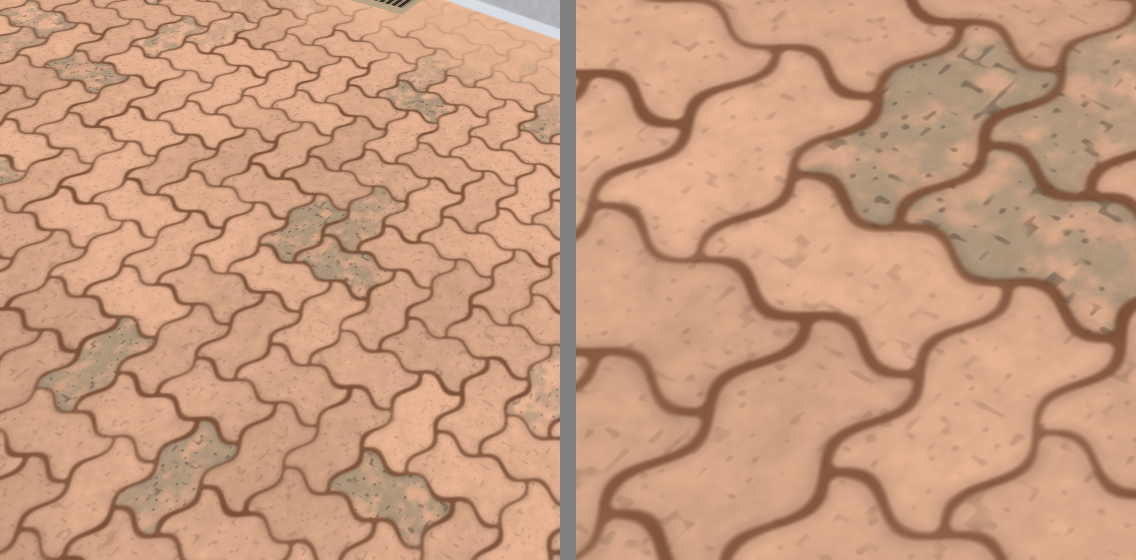
Left: the whole. Right: its middle third, enlarged.
Write a WebGL 1 fragment shader that draws this texture.

```glsl
precision highp float;
// Interlocking clay pavers in a herringbone bond, seen obliquely, with a curb and drain.
// A plane projection gives paving coordinates; sine-warped cells pair into 2 x 1 bricks,
// each tinted by a hash and weathered by layered noise.
uniform vec2 u_resolution;

const float TAU = 6.2831853;
const vec3 CLAY = vec3(0.905, 0.700, 0.575);
const vec3 TAN = vec3(0.790, 0.615, 0.500);
const vec3 WEATHERED = vec3(0.680, 0.585, 0.485);
const vec3 JOINT = vec3(0.470, 0.300, 0.205);
const vec3 SAND = vec3(0.915, 0.715, 0.580);
const vec3 CURB = vec3(0.850, 0.865, 0.890);
const vec3 ROAD = vec3(0.700, 0.700, 0.715);
const vec3 FRAME = vec3(0.720, 0.640, 0.530);
const vec3 DRAIN_DARK = vec3(0.220, 0.170, 0.140);

float hash(vec2 p) {
  vec3 q = fract(vec3(p.xyx) * 0.1031);
  q += dot(q, q.yzx + 33.33);
  return fract((q.x + q.y) * q.z);
}

float noise(vec2 p) {
  vec2 i = floor(p), f = fract(p);
  f = f * f * (3.0 - 2.0 * f);
  return mix(mix(hash(i), hash(i + vec2(1.0, 0.0)), f.x),
             mix(hash(i + vec2(0.0, 1.0)), hash(i + vec2(1.0)), f.x), f.y);
}

float fbm(vec2 p) {
  float sum = 0.0, weight = 0.5;
  for (int i = 0; i < 4; i++) {
    sum += weight * noise(p);
    p = mat2(1.6, 1.2, -1.2, 1.6) * p + 7.3;
    weight *= 0.5;
  }
  return sum / 0.9375;
}

float cross2(vec2 a, vec2 b) { return a.x * b.y - a.y * b.x; }

float roundedBox(vec2 p, vec2 halfSize, float radius) {
  vec2 q = abs(p) - halfSize + radius;
  return length(max(q, 0.0)) + min(max(q.x, q.y), 0.0) - radius;
}

// Maps the view (y down) to paving units in xy; z is the relative depth.
vec3 toPaving(vec2 view) {
  vec3 alongRow = vec3(0.1315, -0.0078, 0.0241);
  vec3 acrossRows = vec3(-0.0287, 0.1204, -0.1016);
  vec3 center = vec3(0.4987, 0.4948, 1.0);
  vec3 p = vec3(view, 1.0);
  vec3 horizon = cross(alongRow, acrossRows);
  float w = dot(p, horizon);
  float m = dot(p, cross(acrossRows, center)) / w;
  float q = dot(p, cross(center, alongRow)) / w;
  return vec3(m + 2.0 * q, m - 2.0 * q + 0.5, dot(center, horizon) / w);
}

// Returns the signed edge distance in x and the brick's identity in yz.
vec3 herringbone(vec2 p, float wave) {
  p += wave * vec2(sin(TAU * p.y), -sin(TAU * p.x));
  vec2 cell = floor(p);
  float k = mod(cell.x - cell.y + 1.0, 4.0);
  bool lengthwise = k < 1.5;
  vec2 origin = cell - (lengthwise ? vec2(k, 0.0) : vec2(0.0, 3.0 - k));
  vec2 halfSize = lengthwise ? vec2(1.0, 0.5) : vec2(0.5, 1.0);
  return vec3(roundedBox(p - origin - halfSize, halfSize, 0.13), origin);
}

vec3 brickColor(vec2 p, vec2 id, float foreground) {
  float patches = fbm(p * 0.35 + 11.0);
  float grain = fbm(p * 4.0 + id * 3.7);
  float age = 0.65 * hash(id + 5.0) + 1.1 * (patches - 0.5) + 0.45 * foreground - 0.05;
  vec3 color = mix(CLAY, TAN, clamp(age + 0.7 * (grain - 0.5), 0.0, 1.0));
  float worn = smoothstep(0.80, 0.95, hash(id + 41.0) + 0.08 * foreground);
  color = mix(color, WEATHERED, worn * smoothstep(0.25, 0.65, grain));
  float pits = smoothstep(0.74, 0.95, noise(p * 13.0));
  color *= 1.0 - pits * (0.10 + 0.14 * worn);
  return color * (0.96 + 0.08 * fbm(p * 9.0));
}

vec3 drainColor(float a, float b, float soft) {
  float bars = smoothstep(-0.2, 0.3, sin(TAU * a * 9.0));
  float inside = smoothstep(0.0, soft, min(a - 0.10, b - 0.28));
  return mix(FRAME, mix(DRAIN_DARK, FRAME * 0.8, bars), inside);
}

void main() {
  vec2 uv = gl_FragCoord.xy / u_resolution;
  vec2 view = vec2(uv.x, 1.0 - uv.y);
  float pixel = 1.0 / min(u_resolution.x, u_resolution.y);
  vec3 ground = toPaving(view);
  vec2 p = ground.xy;

  // Bricks with uneven, softly shaded joints
  vec3 brick = herringbone(p, 0.11);
  float foreground = clamp(view.y - 0.5 * view.x, 0.0, 1.0);
  vec3 color = brickColor(p, brick.yz, foreground);
  float wear = noise(p * 1.7 + 20.0);
  float soft = 0.025 + 10.0 * pixel * ground.z;
  float jointWidth = 0.025 + 0.035 * wear;
  float joint = smoothstep(-jointWidth - soft, -jointWidth + soft, brick.x);
  color *= 1.0 - 0.10 * smoothstep(-0.18, 0.0, brick.x);

  // Sand fills the joints beside the curb
  float curbDistance = (view.y - 0.35 * (view.x - 0.794)) / 1.06;
  float drift = 0.10 * (fbm(p * 0.8) - 0.5);
  float sand = 1.0 - smoothstep(0.04, 0.17, curbDistance + drift);
  color = mix(color, SAND * (0.95 + 0.1 * fbm(p * 2.0)), 0.8 * sand);
  color = mix(color, JOINT, joint * (0.62 + 0.33 * wear) * (1.0 - 0.85 * sand));

  // Drain grate, with a along its front and b along its side
  vec2 front = vec2(-0.098, -0.027), side = vec2(0.042, -0.030);
  vec2 corner = view - vec2(0.719, 0.027);
  float a = cross2(corner, side) / cross2(front, side);
  float b = cross2(front, corner) / cross2(front, side);
  float drainSoft = 25.0 * pixel;
  color = mix(color, drainColor(a, b, drainSoft), smoothstep(0.0, drainSoft, min(a, b)) * step(a, 1.3));

  // Curb and the road behind it
  float edge = 1.5 * pixel;
  color = mix(color, CURB, 1.0 - smoothstep(-edge, edge, curbDistance));
  float road = 1.0 - smoothstep(-edge, edge, curbDistance + 0.019);
  color = mix(color, ROAD * (0.97 + 0.06 * noise(view * 90.0)), road);
  gl_FragColor = vec4(color, 1.0);
}
```
